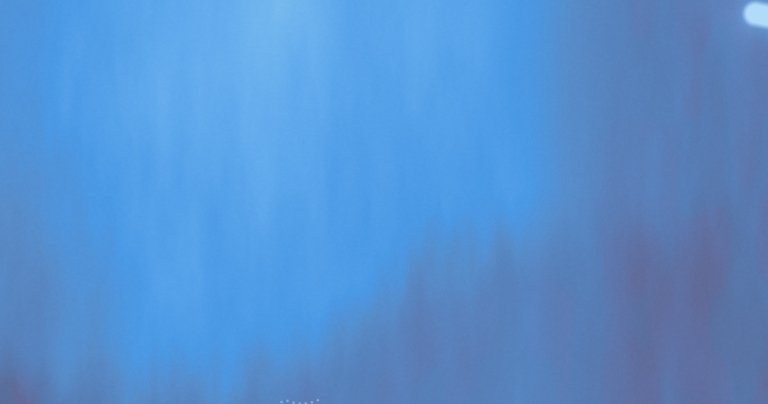
Reproduce this background procedurally as a Shadertoy shader.

```glsl
float hash(vec2 p) {
    p = fract(p * vec2(0.1031, 0.1173));
    p += dot(p, p.yx + 33.33);
    return fract((p.x + p.y) * p.x * 7.31);
}

float noise(vec2 p) {
    vec2 cell = floor(p), f = fract(p);
    f = f * f * (3.0 - 2.0 * f);
    return mix(mix(hash(cell), hash(cell + vec2(1, 0)), f.x),
               mix(hash(cell + vec2(0, 1)), hash(cell + vec2(1, 1)), f.x), f.y);
}

// Vertical brush marks, centred on zero
float brushStreaks(vec2 uv) {
    float sum = 0.0, weight = 0.5;
    vec2 scale = vec2(24.0, 3.5);
    for (int i = 0; i < 4; i++) {
        sum += weight * (noise(uv * scale + float(i) * 17.3) - 0.5);
        scale *= vec2(1.9, 1.8);
        weight *= 0.62;
    }
    return sum;
}

float glow(vec2 uv, vec2 center, vec2 size) {
    vec2 d = (uv - center) / size;
    return exp(-dot(d, d));
}

float capsule(vec2 p, vec2 a, vec2 b, float radius) {
    vec2 pa = p - a, ba = b - a;
    return length(pa - ba * clamp(dot(pa, ba) / dot(ba, ba), 0.0, 1.0)) - radius;
}

// Paint tones from slate (0) to pale sky (5)
vec3 paint(float tone) {
    vec3 color = mix(vec3(0.35, 0.43, 0.61), vec3(0.34, 0.49, 0.71), clamp(tone, 0.0, 1.0));
    color = mix(color, vec3(0.34, 0.55, 0.79), clamp(tone - 1.0, 0.0, 1.0));
    color = mix(color, vec3(0.29, 0.60, 0.90), clamp(tone - 2.0, 0.0, 1.0));
    color = mix(color, vec3(0.40, 0.68, 0.93), clamp(tone - 3.0, 0.0, 1.0));
    return mix(color, vec3(0.51, 0.76, 0.93), clamp(tone - 4.0, 0.0, 1.0));
}

void mainImage(out vec4 fragColor, in vec2 fragCoord) {
    vec2 uv = fragCoord / iResolution.xy;
    vec2 p = vec2(uv.x * 1.896, uv.y);
    float streak = brushStreaks(uv);
    vec2 ragged = uv + streak * vec2(0.025, 0.12);

    // Dim sides and lower left corner
    float rightSide = smoothstep(0.62, 0.86, ragged.x);
    float tone = 3.0 - 1.95 * rightSide;
    tone -= 0.5 * (1.0 - smoothstep(0.0, 0.15, ragged.x));
    tone -= 1.3 * (1.0 - smoothstep(0.0, 0.22, ragged.x)) * (1.0 - smoothstep(0.1, 0.75, ragged.y));

    // Light falling from the top
    tone += 0.95 * glow(ragged, vec2(0.28, 0.82), vec2(0.17, 0.42));
    tone += 0.9 * glow(ragged, vec2(0.37, 1.02), vec2(0.06, 0.17));
    tone += 0.6 * glow(ragged, vec2(0.57, 1.0), vec2(0.12, 0.3));
    tone += 0.5 * glow(ragged, vec2(0.69, 0.35), vec2(0.03, 0.35));

    // Shadow rising toward the lower right
    float shadowTop = 0.04 + 0.38 * smoothstep(0.3, 0.65, uv.x);
    float shadow = 1.0 - smoothstep(-0.14, 0.14, ragged.y - shadowTop);
    tone -= shadow * mix(1.7, 0.7, smoothstep(0.66, 0.8, uv.x));

    tone += streak * mix(0.55, 1.0, max(rightSide, shadow));
    vec3 color = paint(tone);

    // Violet cast in the shade, and fine canvas grain
    float violet = smoothstep(0.5, 0.65, noise(uv * vec2(30.0, 5.0) + 41.0));
    color += vec3(0.025, -0.012, -0.01) * violet * (1.0 - smoothstep(0.3, 2.2, tone));
    color += 0.012 * (noise(p * 230.0) - 0.5);

    // White mark in the upper right corner
    float mark = capsule(p, vec2(1.865, 0.966), vec2(1.94, 0.952), 0.029);
    color += vec3(0.05, 0.10, 0.12) * exp(-max(mark, 0.0) * 28.0);
    color = mix(color, vec3(0.70, 0.86, 0.98), 1.0 - smoothstep(-0.010, 0.008, mark));

    // Pale specks along the lower edge
    for (int i = 0; i < 7; i++) {
        float seed = float(i);
        vec2 speck = vec2(0.695 + 0.015 * seed, 0.01 * hash(vec2(seed, 5.0)));
        float dotMask = 1.0 - smoothstep(0.001, 0.005, length(p - speck));
        color = mix(color, vec3(0.68, 0.80, 0.92), 0.6 * dotMask);
    }

    fragColor = vec4(clamp(color, 0.0, 1.0), 1.0);
}
```
